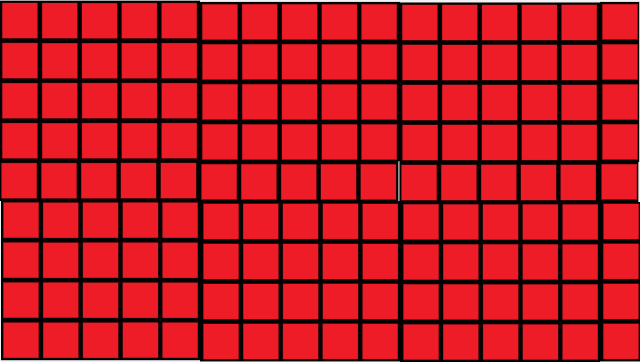
This pattern is drawn by a WebGL 1 fragment shader. Its source:

```glsl
precision highp float;
// Red square tiles, 16 across and 9 down, on a black sheet with a thin pale rim.
// The sheet is pieced from blocks five columns wide and three bands of rows;
// each piece slips a little, which steps the grid and opens one pale slit.

uniform vec2 u_resolution;

// Lengths are in cells; one cell is 1/16 of the canvas width.
const vec2 GRID = vec2(16.0, 9.0);
const float BLOCK_COLUMNS = 5.0;
const float SLIPPED_ROW = 4.0;
const float TILE_HALF = 0.442;
const float EDGE_SOFTNESS = 0.030;
const float COLUMN_SQUEEZE = 0.005;
const float TILE_JITTER = 0.005;
const float RIGHT_RIM = 0.020;

// Downward slip of each block, and slips of the row bands.
const vec4 BLOCK_DROP = vec4(0.017, 0.048, 0.062, 0.048);
const float LOWER_LIFT = 0.012;
const float SLIPPED_SHIFT = -0.021;
const float LOWER_SHIFT = 0.025;

const vec2 SLIT_CENTER = vec2(9.973, 4.530);
const vec2 SLIT_HALF = vec2(0.013, 0.490);

const vec3 RED = vec3(0.93, 0.11, 0.15);
const vec3 BLACK = vec3(0.015, 0.0, 0.0);
const vec3 PAPER = vec3(0.95);

vec2 hash2(vec2 cell) {
  vec2 h = vec2(dot(cell, vec2(127.1, 311.7)), dot(cell, vec2(269.5, 183.3)));
  return fract(sin(h) * 43758.5);
}

float boxDistance(vec2 p, vec2 halfSize) {
  vec2 d = abs(p) - halfSize;
  return max(d.x, d.y);
}

// Coverage of a shape from its signed distance, with a ramp of given width.
float coverage(float dist, float width) {
  return clamp(0.5 - dist / width, 0.0, 1.0);
}

// Displacement of the sheet piece that holds point p.
vec2 pieceSlip(vec2 p) {
  float block = floor(p.x / BLOCK_COLUMNS);
  float drop = block < 0.5 ? BLOCK_DROP.x
             : block < 1.5 ? BLOCK_DROP.y
             : block < 2.5 ? BLOCK_DROP.z : BLOCK_DROP.w;
  float slipped = step(SLIPPED_ROW, p.y - drop);
  float lower = step(SLIPPED_ROW + 1.0, p.y - drop);
  float shift = mix(slipped * SLIPPED_SHIFT, LOWER_SHIFT, lower);
  return vec2(shift, drop - lower * LOWER_LIFT);
}

void main() {
  // Cell coordinates measured from the top left corner.
  float pixel = GRID.x / u_resolution.x;
  vec2 p = vec2(gl_FragCoord.x, u_resolution.y - gl_FragCoord.y) * pixel;
  vec2 q = p - pieceSlip(p);

  // Black sheet over paper.
  vec2 sheetSize = GRID - vec2(RIGHT_RIM, 0.0);
  float sheet = boxDistance(q - 0.5 * sheetSize, 0.5 * sheetSize);
  vec3 color = mix(PAPER, BLACK, coverage(sheet, pixel));

  // Slit where the slipped row has pulled away.
  float slit = boxDistance(p - SLIT_CENTER, SLIT_HALF);
  color = mix(color, PAPER, coverage(slit, pixel));

  // Tiles, drawn slightly toward the left of their block.
  vec2 cell = clamp(floor(q), vec2(0.0), GRID - 1.0);
  vec2 center = cell + 0.5 + TILE_JITTER * (hash2(cell) - 0.5);
  center.x -= COLUMN_SQUEEZE * mod(cell.x, BLOCK_COLUMNS);
  float tile = boxDistance(q - center, vec2(TILE_HALF));
  color = mix(color, RED, coverage(tile, max(pixel, EDGE_SOFTNESS)));

  gl_FragColor = vec4(color, 1.0);
}
```
